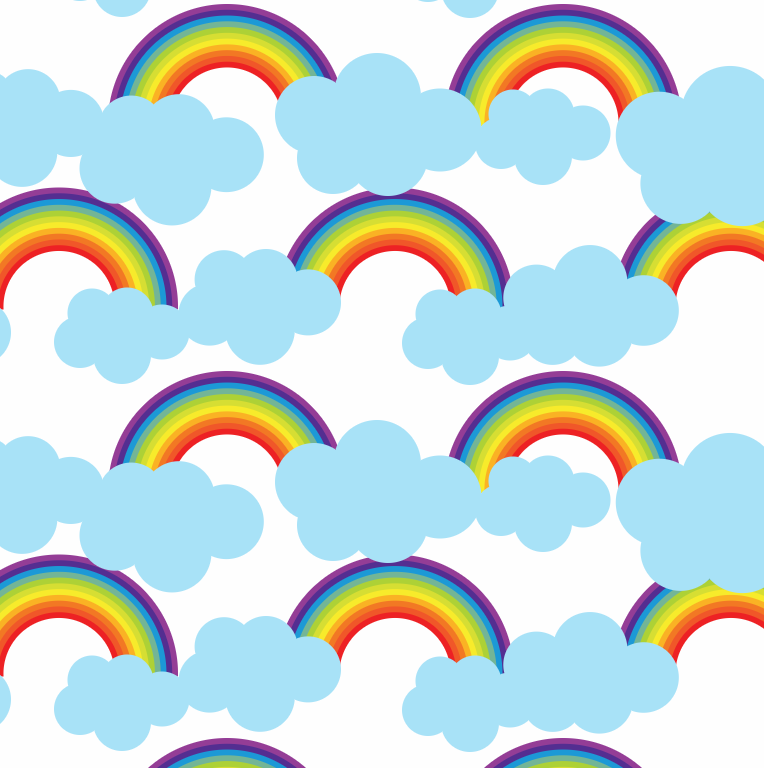
Give the GLSL for this pattern, as a WebGL 1 fragment shader.

```glsl
precision highp float;
// Brick-laid rainbows with flat, lobed clouds resting over their feet.

uniform vec2 u_resolution;

// Lengths are in units of 1/VIEW of the canvas height, y pointing down.
#define VIEW 768.0
#define SPACING_X 336.0
#define REPEAT_Y 367.0
#define FIRST_ARCH vec2(227.0, 123.0)
#define OUTER_RADIUS 119.0
#define BAND_WIDTH 5.77
#define FOOT_DROP 3.0
#define SKY vec3(0.995)
#define CLOUD vec3(0.66, 0.885, 0.97)

// Antialiased fill: 1 inside (negative distance), 0 outside.
float fill(float dist) {
  return clamp(0.5 - dist * u_resolution.y / VIEW, 0.0, 1.0);
}

// Band colours from the outside in.
vec3 bandColor(int band) {
  if (band == 0) return vec3(0.58, 0.24, 0.59);
  if (band == 1) return vec3(0.33, 0.18, 0.57);
  if (band == 2) return vec3(0.11, 0.60, 0.84);
  if (band == 3) return vec3(0.45, 0.71, 0.59);
  if (band == 4) return vec3(0.68, 0.82, 0.21);
  if (band == 5) return vec3(0.84, 0.87, 0.20);
  if (band == 6) return vec3(0.97, 0.92, 0.17);
  if (band == 7) return vec3(0.98, 0.70, 0.14);
  if (band == 8) return vec3(0.95, 0.47, 0.14);
  if (band == 9) return vec3(0.94, 0.34, 0.16);
  return vec3(0.93, 0.13, 0.14);
}

// Half-circle rainbows, every other row shifted by half a spacing.
vec3 paintRainbows(vec2 p) {
  float rowHeight = 0.5 * REPEAT_Y;
  vec2 q = p - FIRST_ARCH;
  float row = floor((q.y + 150.0) / rowHeight);
  q.y -= row * rowHeight;
  float shift = 0.5 * SPACING_X * (1.0 + mod(row, 2.0));
  q.x = mod(q.x + shift, SPACING_X) - 0.5 * SPACING_X;

  float radius = length(q);
  vec3 color = SKY;
  for (int i = 0; i < 11; i++) {
    float edge = OUTER_RADIUS - float(i) * BAND_WIDTH;
    color = mix(color, bandColor(i), fill(radius - edge));
  }
  float inner = OUTER_RADIUS - 11.0 * BAND_WIDTH;
  color = mix(color, SKY, fill(radius - inner));
  return mix(SKY, color, fill(q.y - FOOT_DROP));
}

float lobe(vec2 p, float x, float y, float radius) {
  return length(p - vec2(x, y)) - radius;
}

// Position inside a cloud, repeated down the canvas and scaled.
vec2 cloudSpace(vec2 p, vec2 center, float size) {
  vec2 q = p - center;
  q.y = mod(q.y + 0.5 * REPEAT_Y, REPEAT_Y) - 0.5 * REPEAT_Y;
  return q / size;
}

// Small cloud: two crowns, two sides and a round belly.
float twinCloud(vec2 p, float x, float y, float size) {
  vec2 q = cloudSpace(p, vec2(x, y), size);
  float d = lobe(q, -30.0, -17.0, 24.5);
  d = min(d, lobe(q, 5.0, -16.0, 26.5));
  d = min(d, lobe(q, 40.0, 2.0, 27.5));
  d = min(d, lobe(q, -42.0, 12.0, 26.0));
  d = min(d, lobe(q, 0.0, 25.0, 29.0));
  return d * size;
}

// Broad cloud: one tall crown, two sides and two bellies.
float crownCloud(vec2 p, float x, float y, float size) {
  vec2 q = cloudSpace(p, vec2(x, y), size);
  float d = lobe(q, -63.0, -5.0, 39.0);
  d = min(d, lobe(q, 0.0, -23.0, 44.0));
  d = min(d, lobe(q, 63.0, 10.0, 41.5));
  d = min(d, lobe(q, -44.0, 38.0, 36.0));
  d = min(d, lobe(q, 11.0, 36.0, 40.0));
  return d * size;
}

// All clouds of one vertical repeat.
float cloudField(vec2 p) {
  // Upper row
  float d = twinCloud(p, 22.0, 121.0, 1.22);
  d = min(d, twinCloud(p, 172.0, 152.0, 1.36));
  d = min(d, crownCloud(p, 377.0, 120.0, 1.0));
  d = min(d, twinCloud(p, 543.0, 131.0, 1.0));
  d = min(d, crownCloud(p, 730.0, 141.0, 1.12));
  // Lower row
  d = min(d, twinCloud(p, -70.0, 330.0, 1.2));
  d = min(d, twinCloud(p, 122.0, 330.0, 1.0));
  d = min(d, twinCloud(p, 260.0, 300.0, 1.2));
  d = min(d, twinCloud(p, 470.0, 331.0, 1.0));
  return min(d, crownCloud(p, 590.0, 302.0, 0.85));
}

void main() {
  vec2 p = gl_FragCoord.xy * VIEW / u_resolution.y;
  p.y = VIEW - p.y;
  vec3 color = mix(paintRainbows(p), CLOUD, fill(cloudField(p)));
  gl_FragColor = vec4(color, 1.0);
}
```
